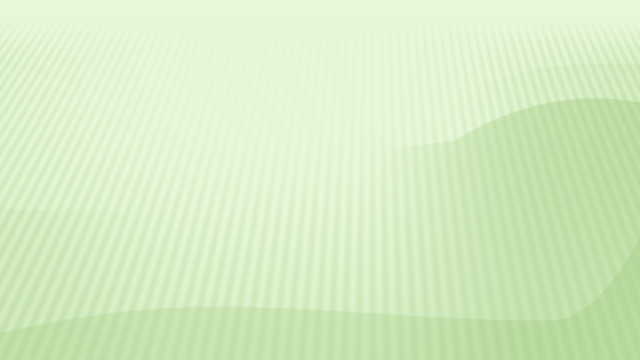
Give the GLSL for this background, as a WebGL 1 fragment shader.

```glsl
precision highp float;
// Pale green backdrop: converging soft stripes under translucent rolling waves.

uniform vec2 u_resolution;

const vec3 LIGHT = vec3(0.902, 0.972, 0.850);
const vec3 DARK = vec3(0.710, 0.845, 0.600);
const float ASPECT = 1.7778;
const vec2 VANISH = vec2(1.035, 2.296);   // where the stripes converge
const float STRIPE_PERIOD = 0.0172;       // stripe width per unit of distance
const float STRIPE_DEPTH = 0.15;
const vec2 GLOW_CENTER = vec2(0.43, 0.78);
const float GLOW_SHADE = 0.42;
const float EDGE = 0.004;                 // half-width of a wave edge
const float TAU = 6.28319;

// 1 below the given height, 0 above it
float below(float y, float height) {
  return 1.0 - smoothstep(height - EDGE, height + EDGE, y);
}

float hillHeight(float x) {
  float q = (x - 0.93) / 0.22;
  return 0.61 + 0.117 * max(1.0 - q * q, 0.0) - 0.25 * max(0.71 - x, 0.0);
}

float farHillHeight(float x) {
  float q = x - 0.95;
  return 0.824 - 1.4 * q * q;
}

float floorHeight(float x) {
  float rise = max(0.34 - x, 0.0) / 0.34;
  float curl = max(x - 0.86, 0.0) / 0.14;
  return 0.148 - 0.074 * rise * rise
    - 0.038 * smoothstep(0.34, 0.84, x) + 0.23 * curl * curl;
}

// Dark ridges fanning out from the vanishing point
float stripes(vec2 uv) {
  float slope = (uv.x * ASPECT - VANISH.x) / (VANISH.y - uv.y);
  return cos(TAU * slope / STRIPE_PERIOD);
}

void main() {
  vec2 uv = gl_FragCoord.xy / u_resolution;
  float glowDist = length((uv - GLOW_CENTER) * vec2(1.0, 0.9));

  // Broad shading around the glow, fading into a plain band at the top
  float shade = GLOW_SHADE * smoothstep(0.1, 0.75, glowDist);
  shade *= 1.0 - smoothstep(0.82, 0.97, uv.y);

  // Translucent waves, each fading out sideways
  float hill = below(uv.y, hillHeight(uv.x)) * smoothstep(0.55, 0.78, uv.x);
  float farHill = below(uv.y, farHillHeight(uv.x)) * smoothstep(0.70, 0.85, uv.x);
  float leftWave = below(uv.y, 0.42 - 0.05 * uv.x) * (1.0 - smoothstep(0.0, 0.3, uv.x));
  float ground = below(uv.y, floorHeight(uv.x));
  shade += hill * mix(0.16, 0.40, smoothstep(0.1, 0.65, uv.y));
  shade += 0.12 * farHill + 0.12 * leftWave + 0.26 * ground;

  // Stripes are faint in the glow and inside the waves
  float depth = STRIPE_DEPTH * mix(0.35, 1.0, smoothstep(0.05, 0.45, glowDist));
  depth *= 1.0 - smoothstep(0.87, 0.96, uv.y);
  depth *= 1.0 - 0.35 * max(hill, ground);
  shade += depth * stripes(uv);

  gl_FragColor = vec4(mix(LIGHT, DARK, clamp(shade, 0.0, 1.0)), 1.0);
}
```
